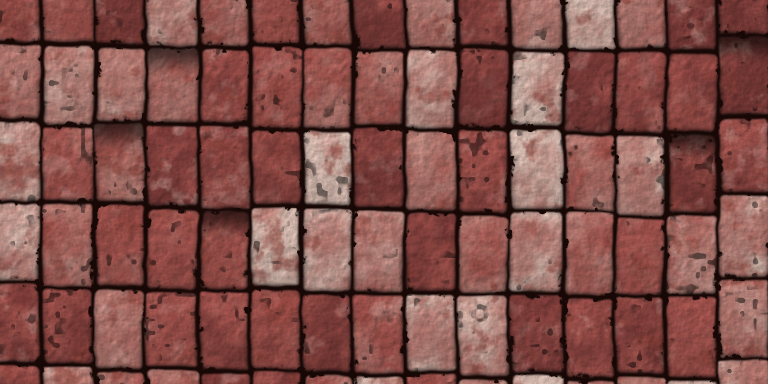
This texture is drawn by a WebGL 2 fragment shader. Its source:

```glsl
#version 300 es
precision highp float;
// A stack of worn red and pale bricks, end on, with thin dark gaps.
uniform vec2 u_resolution;
out vec4 outColor;

const vec2 PITCH = vec2(0.1355, 0.2115); // brick spacing, canvas height = 1

float hash(vec2 p) {
    vec3 q = fract(vec3(p.xyx) * vec3(0.1031, 0.1030, 0.0973));
    q += dot(q, q.yzx + 33.33);
    return fract((q.x + q.y) * q.z);
}

float noise(vec2 p) {
    vec2 i = floor(p), f = fract(p);
    f = f * f * (3.0 - 2.0 * f);
    return mix(mix(hash(i), hash(i + vec2(1, 0)), f.x),
               mix(hash(i + vec2(0, 1)), hash(i + 1.0), f.x), f.y);
}

float fbm(vec2 p) {
    float sum = 0.0, amp = 0.5;
    for (int i = 0; i < 4; i++) {
        sum += amp * noise(p);
        p = mat2(1.6, 1.2, -1.2, 1.6) * p + 17.3;
        amp *= 0.5;
    }
    return sum;
}

float roundBox(vec2 p, vec2 halfSize, float radius) {
    vec2 q = abs(p) - halfSize + radius;
    return length(max(q, 0.0)) + min(max(q.x, q.y), 0.0) - radius;
}

// Uneven seams shared by neighbouring bricks
float columnSeam(float i) { return i + 0.07 * (hash(vec2(i + 40.0, 7.0)) - 0.5); }
float rowSeam(float col, float i) { return i + 0.08 * (hash(vec2(col + 60.0, i + 23.0)) - 0.5); }

vec3 brickColor(float tone) {
    vec3 c = mix(vec3(0.44, 0.21, 0.20), vec3(0.57, 0.29, 0.27), smoothstep(0.0, 0.3, tone));
    c = mix(c, vec3(0.64, 0.43, 0.40), smoothstep(0.35, 0.68, tone));
    return mix(c, vec3(0.77, 0.67, 0.63), smoothstep(0.68, 1.0, tone));
}

void main() {
    vec2 p = gl_FragCoord.xy / u_resolution.y;
    float pixel = 1.0 / u_resolution.y;

    // Ragged outlines and wandering columns
    vec2 warped = p + 0.005 * (vec2(noise(p * 32.0), noise(p * 32.0 + 91.0)) - 0.5);
    vec2 grid = (warped - vec2(0.109, 0.893)) / PITCH;
    grid.x += 0.08 * (noise(vec2(p.y * 6.0, 3.0)) - 0.5);

    // Rows sag to the right; the last column sits higher
    float near = round(grid.x);
    float col = near - step(grid.x, columnSeam(near));
    grid.y += 0.08 * p.x - 0.26 * step(12.5, col);
    near = round(grid.y);
    float row = near - step(grid.y, rowSeam(col, near));
    vec2 id = vec2(col, row) + 30.0;

    // Each brick fills its cell, slightly inset, shifted and tilted
    vec2 low = vec2(columnSeam(col), rowSeam(col, row));
    vec2 high = vec2(columnSeam(col + 1.0), rowSeam(col, row + 1.0));
    vec2 q = (grid - 0.5 * (low + high)) * PITCH;
    float tilt = 0.04 * (hash(id + 5.0) - 0.5);
    q += tilt * vec2(-q.y, q.x);
    q += 0.003 * (vec2(hash(id + 11.0), hash(id + 19.0)) - 0.5);
    vec2 inset = 0.002 + 0.003 * vec2(hash(id + 27.0), hash(id + 35.0));
    vec2 halfSize = 0.5 * (high - low) * PITCH - inset;
    float d = roundBox(q, halfSize, 0.007 + 0.009 * hash(id + 43.0));

    // Chipped corners and rims
    vec2 local = p + id * 3.7;
    float chips = fbm(local * 38.0);
    d += 0.014 * smoothstep(0.58, 0.8, chips) * smoothstep(-0.025, 0.0, d);

    // Fired clay: base tone, chalky dust, darker stains
    float tone = hash(id + 51.0);
    float patches = fbm(local * 14.0);
    vec3 color = brickColor(clamp(tone + 0.6 * (patches - 0.47), 0.0, 1.0));
    float dust = smoothstep(0.5, 0.72, fbm(local * 23.0 + 8.0));
    color = mix(color, vec3(0.75, 0.60, 0.57), dust * 0.45 * hash(id + 67.0));
    float stain = smoothstep(0.56, 0.74, fbm(local * 19.0 + 50.0));
    color = mix(color, vec3(0.50, 0.23, 0.20), stain * 0.55);

    // Rough grain lit from the upper left, with small pits
    float grain = fbm(local * 65.0);
    float relief = grain - fbm((local + vec2(-0.004, 0.004)) * 65.0);
    color *= 1.0 + 0.4 * relief + 0.2 * (grain - 0.47);
    color *= 1.0 - 0.45 * smoothstep(0.68, 0.8, noise(local * 60.0)) * smoothstep(0.5, 0.65, patches);

    // Rounded rims: bright above, shaded below and beside the gaps
    float rim = smoothstep(-0.014, -0.001, d);
    color *= 1.0 + rim * (0.16 * q.y / halfSize.y - 0.2);
    color *= mix(0.6, 1.0, smoothstep(0.0, 0.006, -d));
    color *= 1.0 + 0.07 * q.y / halfSize.y;

    // A few recessed bricks catch a shadow from the row above
    float recessed = step(0.95, hash(id + 83.0));
    color *= 1.0 - 0.6 * recessed * smoothstep(0.2, 0.95, q.y / halfSize.y);

    vec3 gap = vec3(0.09, 0.03, 0.02);
    outColor = vec4(mix(color, gap, smoothstep(-pixel, pixel, d)), 1.0);
}
```
